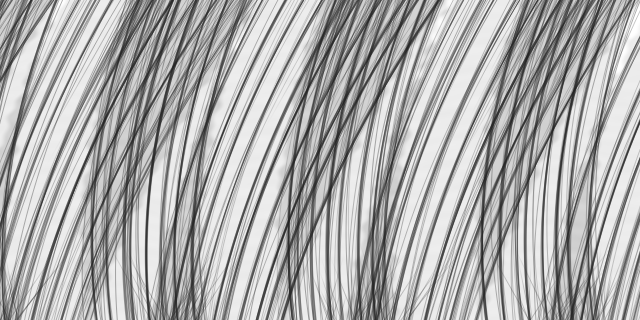
A Shadertoy shader for this texture:

```glsl
// Overlapping translucent fans of ink-grey plume strands, sweeping up and to the right.

vec3 rand(vec2 q) {
    return fract(sin(q.x * vec3(127.1, 269.5, 113.5) + q.y * vec3(311.7, 183.3, 271.9)) * 43758.5);
}

// Coverage of a thin line of the given half width, box filtered to one pixel
float hair(float d, float halfWidth) {
    float px = 1.0 / iResolution.y;
    return clamp((halfWidth + 0.5 * px - abs(d)) / px, 0.0, min(1.0, 2.0 * halfWidth / px));
}

// One strand: a dark core with fine hairs that cross it at shallow angles
float strand(float d, float y, vec2 id) {
    vec3 r = rand(id);
    float wave = 0.85 + 0.15 * sin(y * 5.0 + r.x * 6.3);
    float light = 1.0 - mix(0.3, 0.78, r.y) * wave * hair(d, mix(0.0022, 0.0042, r.z));
    for (int i = 0; i < 10; i++) {
        vec3 h = rand(id * 1.7 + vec2(float(i) * 3.1, 9.2));
        float splay = (h.x - 0.5) * abs(h.x - 0.5) * 0.22;
        float offset = splay * (y - h.y) + (h.z - 0.5) * 0.009;
        light *= 1.0 - mix(0.18, 0.38, h.z) * hair(d - offset, 0.0016);
    }
    return light;
}

// A fan of strands; light is darkened by them, the result is the veil's coverage
float fan(vec2 p, float left, float width, float sag, float count, float seed, inout float light) {
    left += sag * p.y * (p.y - 1.0);
    float t = (p.x - left) / width;
    if (t < -0.2 || t > 1.2) return 0.0;
    float nearest = floor(t * count);
    for (float j = -1.0; j <= 1.0; j++) {
        float n = nearest + j;
        if (n < 0.0 || n >= count) continue;
        vec2 id = vec2(n, seed);
        float jitter = 0.6 * (rand(id + 4.3).x - 0.5);
        float d = p.x - left - width * (n + 0.5 + jitter) / count;
        light *= strand(d, p.y, id);
    }
    // Veil with a slightly ragged edge and faint cross ripples
    float ragged = 0.006 * sin(p.y * 47.0 + seed) + 0.005 * sin(p.y * 113.0 + seed * 2.0);
    float edge = min(t, 1.0 - t) * width + ragged;
    float ripple = sin(p.y * 61.0 + p.x * 9.0 + seed) * sin(p.y * 23.0 - p.x * 14.0)
                 + 0.6 * sin(p.y * 157.0 + 3.0 * sin(p.x * 11.0 + seed));
    return smoothstep(-0.012, 0.012, edge) * (1.0 + 0.07 * ripple);
}

// Dense crossing hairs growing from the line y = 0
float tuft(vec2 p, float lean, float splay, float reach, float seed) {
    float light = 1.0;
    if (p.y > reach || abs(p.x - lean * p.y) > 0.15 + splay * p.y) return light;
    for (int i = 0; i < 40; i++) {
        vec3 r = rand(vec2(float(i), seed));
        float slope = lean + splay * (r.x - 0.5);
        float d = (p.x - (r.y - 0.5) * 0.26 - slope * p.y) / sqrt(1.0 + slope * slope);
        float fade = 1.0 - smoothstep(0.3, 1.0, p.y / (reach * (0.3 + 0.7 * r.z)));
        light *= 1.0 - 0.3 * fade * hair(d, 0.0014);
    }
    return light;
}

void mainImage(out vec4 fragColor, in vec2 fragCoord) {
    vec2 p = fragCoord / iResolution.y;
    float light = 1.0;
    float veils = 0.0;

    for (float k = -3.0; k <= 2.0; k++) {
        vec3 r = rand(vec2(k, 7.7)) - 0.5;
        float x = 0.612 * k + 0.03 * r.x;
        // Upright fan, then the leaning one that spreads toward the top
        veils += fan(p, x + 0.885 + 0.13 * p.y, 0.36 + (0.02 + 0.04 * r.y) * p.y,
                     0.25, 8.0, k * 5.0 + 31.0, light);
        veils += fan(p, x + 1.09 + 0.33 * p.y, 0.42 + (0.18 + 0.05 * r.z) * p.y,
                     0.2, 10.0, k * 5.0 + 63.0, light);
        // Hatching at the roots and where the tips overlap
        light *= tuft(vec2(p.x - x - 1.15, p.y), 0.1, 1.4, 0.28, k + 17.0);
        light *= tuft(vec2(p.x - x - 1.13, 1.0 - p.y), -0.4, 0.35, 0.6, k + 41.0);
    }

    float paper = 1.0 - 0.06 * veils - 0.015 * veils * veils;
    float grey = mix(0.16, 1.0, light) * paper;
    fragColor = vec4(vec3(grey), 1.0);
}
```
